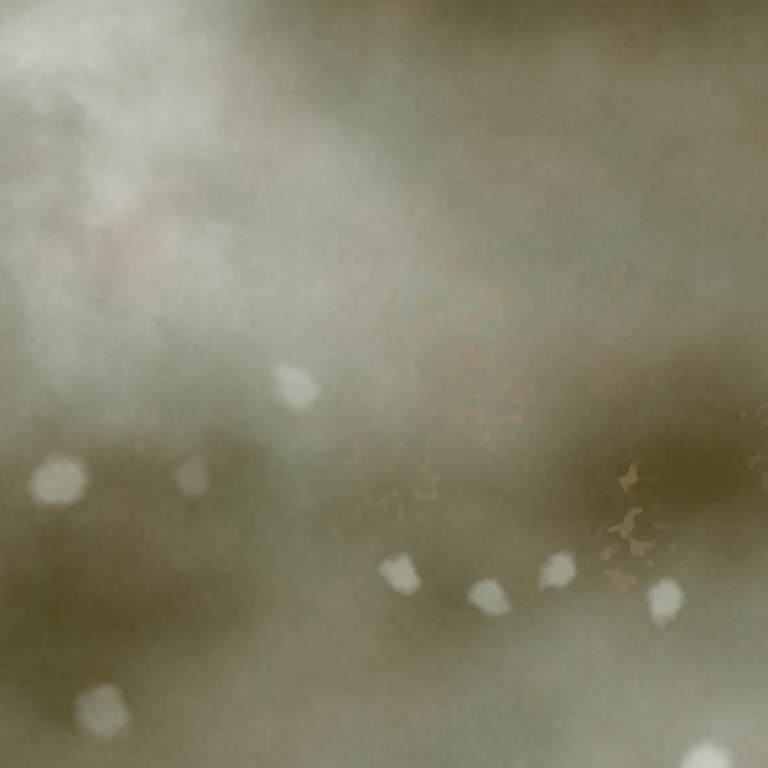
This texture is drawn by a WebGL 1 fragment shader. Its source:

```glsl
precision highp float;

uniform vec2 u_resolution;

const vec3 OLIVE = vec3(0.35, 0.32, 0.19);
const vec3 SAGE = vec3(0.53, 0.52, 0.44);
const vec3 MIST = vec3(0.75, 0.75, 0.71);
const vec3 RUST = vec3(0.64, 0.54, 0.42);

float hash(vec2 p) {
  vec3 q = fract(vec3(p.xyx) * 0.1031);
  q += dot(q, q.yzx + 33.33);
  return fract((q.x + q.y) * q.z);
}

float noise(vec2 p) {
  vec2 cell = floor(p);
  vec2 f = fract(p);
  f = f * f * (3.0 - 2.0 * f);
  float low = mix(hash(cell), hash(cell + vec2(1.0, 0.0)), f.x);
  float high = mix(hash(cell + vec2(0.0, 1.0)), hash(cell + 1.0), f.x);
  return mix(low, high, f.y);
}

// Layered noise, centred on zero
float fbm(vec2 p) {
  float sum = 0.0;
  float amplitude = 0.5;
  for (int i = 0; i < 5; i++) {
    sum += amplitude * (noise(p) - 0.5);
    p = mat2(1.6, 1.2, -1.2, 1.6) * p + 17.3;
    amplitude *= 0.5;
  }
  return sum;
}

// Soft elliptical patch
float haze(vec2 p, vec2 center, vec2 radius) {
  vec2 q = (p - center) / radius;
  return exp(-dot(q, q));
}

// Broad light and dark areas
float broadTone(vec2 p) {
  float tone = 0.50;
  tone += 0.24 * haze(p, vec2(0.10, 0.98), vec2(0.20, 0.13));
  tone += 0.15 * haze(p, vec2(0.06, 0.70), vec2(0.18, 0.18));
  tone += 0.14 * haze(p, vec2(0.40, 0.63), vec2(0.26, 0.18));
  tone += 0.08 * haze(p, vec2(0.30, 0.82), vec2(0.26, 0.10));
  tone += 0.11 * haze(p, vec2(0.90, 0.02), vec2(0.26, 0.14));
  tone -= 0.13 * haze(p, vec2(0.85, 1.04), vec2(0.42, 0.10));
  tone -= 0.16 * haze(p, vec2(0.95, 0.37), vec2(0.24, 0.14));
  tone -= 0.18 * haze(p, vec2(0.08, 0.19), vec2(0.22, 0.19));
  tone -= 0.11 * haze(p, vec2(0.60, 0.21), vec2(0.08, 0.08));
  tone -= 0.05 * haze(p, vec2(0.45, 0.37), vec2(0.35, 0.09));
  return tone;
}

// Scattered pale blots with ragged rims
float paleBlots(vec2 p) {
  float sum = 0.0;
  for (int i = 0; i < 9; i++) {
    float id = float(i);
    vec2 center = vec2((id + hash(vec2(id, 3.0))) / 9.0, 0.68 * hash(vec2(id, 11.0)));
    float radius = mix(0.022, 0.043, hash(vec2(id, 23.0)));
    float strength = mix(0.25, 1.0, hash(vec2(id, 37.0)));
    float d = length(p - center) / radius;
    sum += strength * (1.0 - smoothstep(0.45, 1.1, d));
  }
  return min(sum, 1.0);
}

// Tiny grains gathered into loose clusters
float rustFlecks(vec2 p) {
  float region = haze(p, vec2(0.72, 0.40), vec2(0.27, 0.30));
  float cluster = smoothstep(0.48, 0.75, noise(p * 11.0 + 5.0));
  float grain = smoothstep(0.50, 0.85, noise(p * 90.0));
  return region * cluster * grain;
}

vec3 toneColor(float tone) {
  vec3 shade = mix(OLIVE, SAGE, smoothstep(0.0, 1.0, 0.5) * 2.0 * (tone - 0.35) / 0.18);
  vec3 light = mix(SAGE, MIST, (tone - 0.53) / 0.22);
  return tone < 0.53 ? shade : light;
}

void main() {
  vec2 p = gl_FragCoord.xy / u_resolution;
  vec2 warp = vec2(fbm(p * 4.0), fbm(p * 4.0 + 41.0));
  vec2 ragged = vec2(fbm(p * 22.0), fbm(p * 22.0 + 71.0));

  // Clouds are stronger towards the upper left
  float billow = haze(p, vec2(0.05, 0.80), vec2(0.30, 0.45));
  float tone = broadTone(p + 0.16 * warp);
  tone += 0.10 * fbm(p * 5.0 + 9.0);
  tone += (0.05 + 0.17 * billow) * fbm(p * 13.0 + warp);
  tone += 0.19 * paleBlots(p + 0.035 * ragged);
  tone += 0.018 * (noise(p * 140.0) - 0.5);
  vec3 color = toneColor(clamp(tone, 0.32, 0.80));

  // Slow drift between green and reddish brown
  color += vec3(0.05, -0.01, -0.01) * fbm(p * 6.0 + 60.0);
  color = mix(color, RUST, 0.5 * rustFlecks(p + 0.02 * ragged));
  gl_FragColor = vec4(color, 1.0);
}
```
